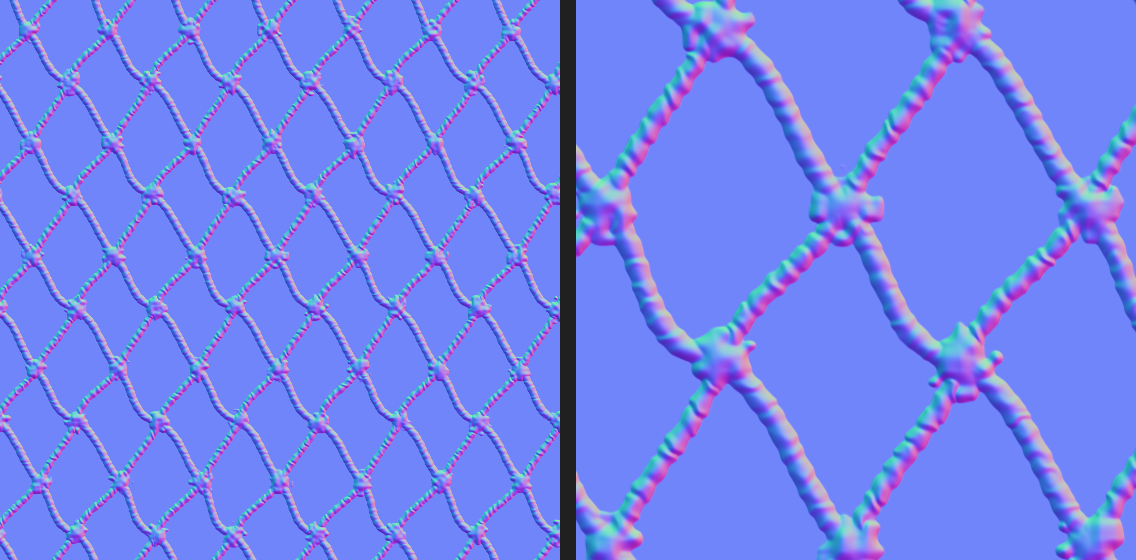
Left: the whole. Right: its middle third, enlarged.
A WebGL 1 fragment shader for this texture map:

```glsl
precision highp float;

uniform vec2 u_resolution;

float hash(vec2 p) {
  return fract(sin(dot(p, vec2(127.1, 311.7))) * 43758.5);
}

float noise(vec2 p) {
  vec2 i = floor(p);
  vec2 f = fract(p);
  f = f * f * (3.0 - 2.0 * f);
  float low = mix(hash(i), hash(i + vec2(1.0, 0.0)), f.x);
  float high = mix(hash(i + vec2(0.0, 1.0)), hash(i + 1.0), f.x);
  return mix(low, high, f.y);
}

float smoothMax(float a, float b, float k) {
  float t = max(k - abs(a - b), 0.0) / k;
  return max(a, b) + 0.25 * k * t * t;
}

// Sideways drift of the net, returning to zero every five rows
float drift(float row) {
  float m = mod(row, 5.0);
  return 0.0045 * min(m, 4.0 * (5.0 - m));
}

vec2 toGrid(vec2 p) {
  float row = (p.y - 0.0547) / 0.2017;
  return vec2((p.x - 0.052 - drift(row)) * 6.96, row);
}

vec2 knotPosition(vec2 grid) {
  vec2 jitter = vec2(hash(grid), hash(grid + 37.3)) - 0.5;
  return vec2(0.052 + drift(grid.y) + grid.x / 6.96, 0.0547 + grid.y * 0.2017) + 0.005 * jitter;
}

float knotHeight(vec2 q, float lump) {
  float radius = 0.0185 + 0.008 * lump;
  q.y *= 0.92;
  return 0.011 * (1.0 - dot(q, q) / (radius * radius)) + 0.006 * lump;
}

// Rope from a to b, bowed sideways and twisted along its length
float ropeHeight(vec2 p, vec2 a, vec2 b, float bow, float radius, float twist, float lump) {
  float len = distance(a, b);
  vec2 dir = (b - a) / len;
  float along = dot(p - a, dir);
  float t = clamp(along / len, 0.0, 1.0);
  float side = dot(p - a, vec2(-dir.y, dir.x));
  side -= bow * 6.75 * t * t * (1.0 - t) - 0.0015 * sin(6.2832 * t);
  float over = along - t * len;
  float strands = sin(along * 520.0 + side * 190.0 + 5.0 * lump);
  radius += 0.0012 * lump + 0.3 * twist * strands;
  return radius * (1.0 - (side * side + over * over) / (radius * radius)) + twist * strands;
}

float netHeight(vec2 p) {
  vec2 cell = floor(toGrid(p));
  vec2 centre = knotPosition(cell + vec2(0.5, 0.46));
  float lump = noise(p * 130.0) - 0.5;
  float h = knotHeight(p - centre, lump);
  for (int j = 0; j < 2; j++) {
    for (int i = 0; i < 2; i++) {
      vec2 side = vec2(float(i), float(j));
      vec2 corner = knotPosition(cell + side);
      float falling = 1.0 - abs(side.x - side.y);
      float bow = mix(mix(0.012, 0.006, side.x), 0.005 * side.x, side.y);
      bow += 0.004 * (hash(cell + side * 0.37) - 0.5);
      float rope = ropeHeight(p, corner, centre, bow, mix(0.0064, 0.0072, falling),
                              mix(0.0009, 0.0005, falling), lump);
      h = smoothMax(h, rope, 0.002);
      h = smoothMax(h, knotHeight(p - corner, lump), 0.002);
    }
  }
  return max(h, 0.0);
}

void main() {
  vec2 p = gl_FragCoord.xy / u_resolution;
  p.y = 1.0 - p.y;

  // Surface normal from central differences
  vec2 e = vec2(0.0012, 0.0);
  float left = netHeight(p - e.xy);
  float right = netHeight(p + e.xy);
  float above = netHeight(p - e.yx);
  float below = netHeight(p + e.yx);
  vec3 normal = normalize(vec3(left - right, below - above, 2.0 * e.x));

  // Rope normals over the flat backing
  float cover = smoothstep(0.0, 0.0012, 0.25 * (left + right + above + below));
  vec3 rope = vec3(0.5, 0.51, 0.49) + vec3(0.42, 0.46, 0.49) * normal;
  gl_FragColor = vec4(mix(vec3(0.445, 0.52, 0.985), rope, cover), 1.0);
}
```
